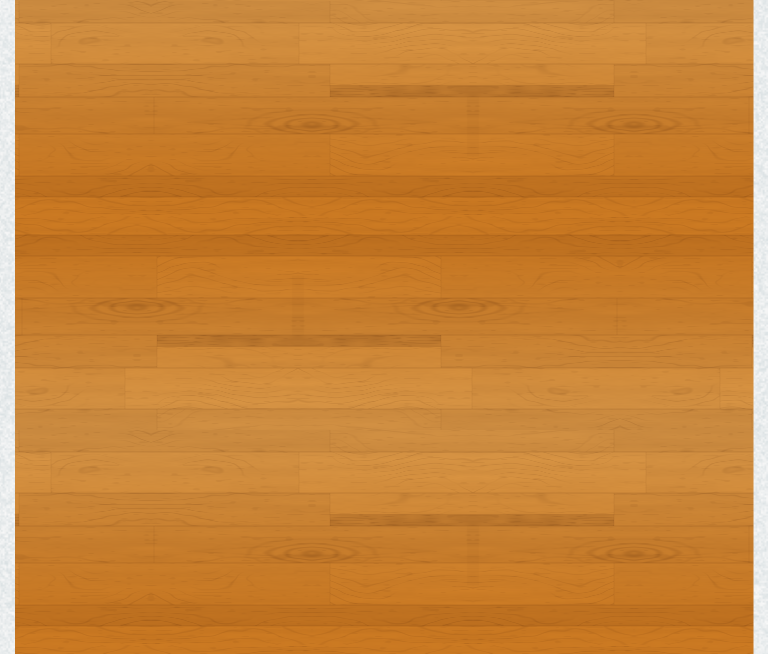
Give the GLSL for this texture, as a WebGL 2 fragment shader.

```glsl
#version 300 es
precision highp float;

#define CANVAS vec2(768.0, 654.0)   // working units across and down
#define FLOOR_EDGES vec2(15.0, 753.5)
#define HALF_TILE 214.5             // height of the block before it turns over
#define TURN_X 771.0                // x becomes TURN_X - x in a turned block
#define PLANK_PERIOD 595.0
#define FIGURE_PERIOD 322.0         // mirrored grain figure
#define KNOT vec2(312.0, 122.5)
#define GRAIN_DEPTH 0.075
#define SEAM_DEPTH 0.055

uniform vec2 u_resolution;
out vec4 outColor;

const vec3 PALE_MAPLE = vec3(0.822, 0.568, 0.267);
const vec3 DEEP_MAPLE = vec3(0.785, 0.468, 0.130);
const vec3 WALL = vec3(0.915, 0.928, 0.932);

// Row edges downward, with the tone and end joints of each row
const float EDGES[8] = float[8](-21.5, 21.5, 62.5, 95.5, 132.5, 174.5, 195.5, 236.0);
const float TONES[7] = float[7](0.975, 1.01, 0.99, 0.965, 0.995, 0.95, 1.0);
const vec2 JOINTS[7] = vec2[7](vec2(330, 614), vec2(299, 646), vec2(330, 614),
    vec2(154, 749), vec2(330, 614), vec2(0, 595), vec2(0, 595));

float hash(vec2 p) {
    vec3 q = fract(vec3(p.xyx) * 0.1031);
    q += dot(q, q.yzx + 33.33);
    return fract((q.x + q.y) * q.z);
}

float noise(vec2 p) {
    vec2 i = floor(p), f = fract(p);
    f = f * f * (3.0 - 2.0 * f);
    return mix(mix(hash(i), hash(i + vec2(1, 0)), f.x),
               mix(hash(i + vec2(0, 1)), hash(i + vec2(1, 1)), f.x), f.y);
}

float line(float distance, float width) {
    return 1.0 - smoothstep(0.0, width, abs(distance));
}

float span(float x, float a, float b, float soft) {
    return smoothstep(a - soft, a + soft, x) * (1.0 - smoothstep(b - soft, b + soft, x));
}

// Contour lines, pores and soft streaks; q is the folded grain position
float grain(vec2 q, float seed) {
    vec2 s = vec2(seed * 17.3, seed * 31.7);
    float field = q.y * 0.13 + 4.5 * noise(q * vec2(0.014, 0.045) + s)
                + 0.35 * noise(q * vec2(0.07, 0.2) + s);
    float mask = smoothstep(0.38, 0.78, noise(q * vec2(0.016, 0.05) + s + 50.0));
    float contours = line(fract(field) - 0.5, 0.14) * mask;
    float pores = smoothstep(0.78, 0.95, noise(q * vec2(0.09, 0.7) + s + 90.0));
    float streaks = noise(q * vec2(0.012, 0.22) + s) - 0.5;
    float fibre = noise(q * vec2(0.12, 0.9) + s) - 0.5;
    return 0.75 * contours + 0.5 * pores + 0.45 * streaks + 0.2 * fibre;
}

// Stretched rings fading into pointed tails
float knot(vec2 q) {
    float wobble = noise(q * vec2(0.06, 0.25) + 8.0);
    float d = length(vec2(q.x * 0.2, q.y)) + 0.035 * q.x + 2.4 * wobble;
    float rings = line(d - 3.5, 1.4) + line(d - 7.5, 1.3) + 0.9 * line(d - 11.5, 1.4)
                + 0.5 * line(d - 16.0, 1.2);
    float tail = line(abs(q.y + 2.0) - 7.0 * (1.0 - q.x / 125.0), 1.3)
               * span(q.x, 40.0, 122.0, 6.0) * wobble;
    return rings + tail + 0.5 * (1.0 - smoothstep(0.0, 12.0, d));
}

vec3 floorColor(vec2 p, float soft) {
    // Alternate blocks are turned by half a revolution
    float y = mod(p.y - 1.5, 2.0 * HALF_TILE);
    float x = p.x;
    if (y > HALF_TILE) {
        y = 2.0 * HALF_TILE - y;
        x = TURN_X - x;
    }

    int row = 0;
    float seam = 1e3;
    for (int i = 1; i < 7; i++) {
        if (y > EDGES[i]) row = i;
        seam = min(seam, abs(y - EDGES[i]));
    }

    // Position along the planks and distance to the nearest end joint
    vec2 ends = JOINTS[row];
    float along = mod(x - ends.x, PLANK_PERIOD);
    float reach = ends.y - ends.x;
    float inner = span(along, 0.0, reach, soft);
    float joint = min(min(along, PLANK_PERIOD - along), abs(along - reach));
    float jointed = row < 5 ? 1.0 : 0.0;

    float fold = abs(mod(x - KNOT.x + 0.5 * FIGURE_PERIOD, FIGURE_PERIOD) - 0.5 * FIGURE_PERIOD);
    float seed = float(row) + 1.0 + 9.0 * step(along, reach) * jointed;
    float figure = grain(vec2(fold, y), seed);
    if (row == 3 && x > ends.x) figure += 0.9 * knot(vec2(fold, y - KNOT.y));

    float tone = TONES[row] + 0.018 * (inner - 0.5) * jointed - GRAIN_DEPTH * figure;
    tone -= SEAM_DEPTH * line(seam, 1.6) + 0.03 * jointed * line(joint, 1.4);

    // Dark inlaid strip and the faint upright patch below it
    float strip = span(mod(x - 330.0, PLANK_PERIOD), 0.0, 284.0, soft) * span(y, 83.5, 95.5, soft);
    tone -= strip * (0.075 + 0.07 * (noise(vec2(fold * 0.06, y * 0.22)) - 0.3));
    tone -= 0.018 * span(x, 467.0, 479.0, 1.0) * span(y, 95.0, 155.0, 1.0);

    vec3 wood = mix(PALE_MAPLE, DEEP_MAPLE, smoothstep(-0.1, 1.0, y / HALF_TILE));
    return wood * pow(vec3(tone), vec3(1.0, 1.25, 1.6));
}

void main() {
    vec2 p = gl_FragCoord.xy / u_resolution * CANVAS;
    p.y = CANVAS.y - p.y;
    float soft = 0.5 * CANVAS.x / u_resolution.x;

    // Pebbled wall at both sides
    float pebble = noise(p * 0.55) * 0.6 + noise(p * 0.3 + 40.0) * 0.4 - 0.5;
    vec3 wall = WALL + pebble * vec3(0.13, 0.10, 0.09);

    float inside = span(p.x, FLOOR_EDGES.x, FLOOR_EDGES.y, soft);
    outColor = vec4(mix(wall, floorColor(p, soft), inside), 1.0);
}
```
